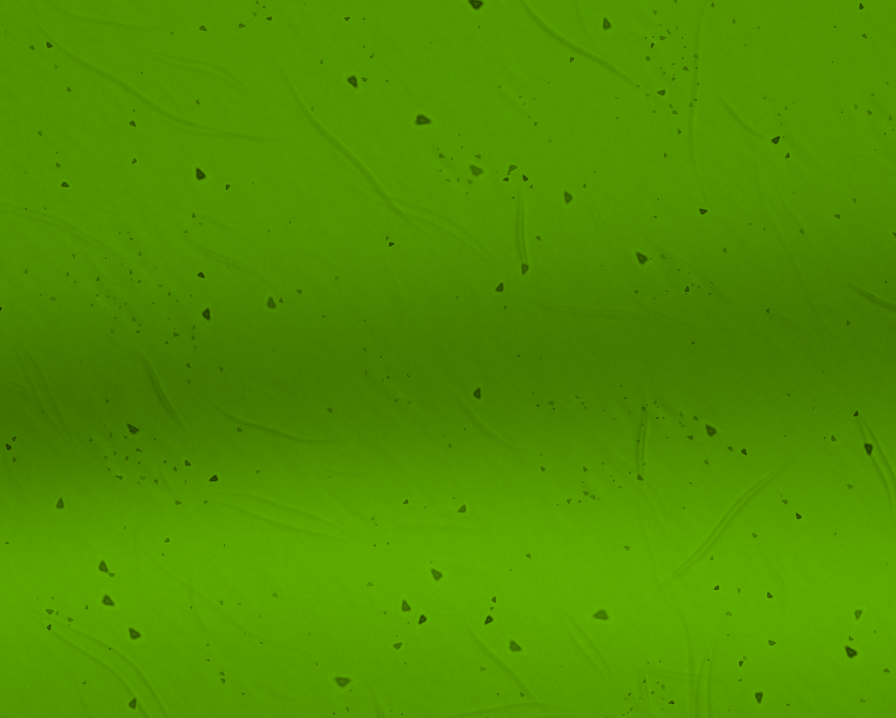
Give the GLSL for this texture, as a WebGL 1 fragment shader.

```glsl
precision highp float;
// Green-lit phase-contrast view of a cell culture: soft light bands, thin embossed fibres, dark specks.

uniform vec2 u_resolution;

const vec3 GREEN_TINT = vec3(0.55, 1.0, 0.0);
const float BASE_LIGHT = 0.577;
const float DARK_BAND = 0.108;
const float BRIGHT_BAND = 0.080;
const float FIBRE_CONTRAST = 0.075;
const float FIBRE_WIDTH = 0.0026;
const float SPECK_DARKNESS = 0.62;
const float GRANULE_DARKNESS = 0.34;
const float RELIEF_CONTRAST = 0.035;
const float GRAIN_CONTRAST = 0.016;

float hash(vec2 p) {
  vec3 q = fract(p.xyx * vec3(0.1031, 0.1030, 0.0973));
  q += dot(q, q.yzx + 33.33);
  return fract((q.x + q.y) * q.z);
}

vec2 hash2(vec2 p) {
  return vec2(hash(p + 17.3), hash(p + 91.7));
}

float noise(vec2 p) {
  vec2 i = floor(p), f = fract(p);
  f = f * f * (3.0 - 2.0 * f);
  return mix(mix(hash(i), hash(i + vec2(1.0, 0.0)), f.x),
             mix(hash(i + vec2(0.0, 1.0)), hash(i + 1.0), f.x), f.y);
}

float bell(float x) {
  return exp(-x * x);
}

vec2 alongAxis(vec2 v, float angle) {
  float c = cos(angle), s = sin(angle);
  return vec2(c * v.x + s * v.y, c * v.y - s * v.x);
}

// Prevailing growth direction: falling to the right, rising in the lower middle and right
float flowAngle(vec2 p) {
  float rising = (1.0 - smoothstep(0.22, 0.5, p.y)) * smoothstep(0.25, 0.6, p.x);
  return -0.75 + 1.55 * rising + 0.35 * sin(7.0 * p.x + 4.0 * p.y)
       + 0.25 * sin(11.0 * p.y - 5.0 * p.x);
}

// Uneven illumination: a tilted dark band above a bright one
float illumination(vec2 p) {
  float dark = bell((p.y - 0.42 - 0.10 * p.x) / 0.15);
  float bright = bell((p.y - 0.20 - 0.03 * sin(4.0 * p.x)) / 0.14);
  float side = 0.012 * sin(3.0 * p.x - 0.6) - 0.02 * bell((p.x - 0.1) / 0.25) * dark;
  return BASE_LIGHT - DARK_BAND * dark + BRIGHT_BAND * bright + side;
}

// Tapered, bent spindles with a dark outline and a light flank
float fibres(vec2 p, float scale, float density) {
  vec2 q = p * scale, cell = floor(q);
  float sum = 0.0;
  for (int j = -1; j <= 1; j++) for (int i = -1; i <= 1; i++) {
    vec2 id = cell + vec2(float(i), float(j));
    vec2 place = hash2(id + scale), kind = hash2(id + 53.0), form = hash2(id + 131.0);
    vec2 centre = id + place;
    vec2 v = alongAxis(q - centre, flowAngle(centre / scale) + (kind.y - 0.5) * 0.9);
    v.y += (form.x - 0.5) * 0.7 * v.x * v.x + 0.015 * sin(v.x * 9.0 + form.y * 6.0);
    float taper = 1.0 - smoothstep(0.15, 1.0, abs(v.x) / mix(0.45, 0.95, form.y));
    float body = 0.05 * form.x * form.x * taper;
    float s = (abs(v.y) - body) / (FIBRE_WIDTH * scale * (0.6 + 0.6 * taper));
    float side = clamp(v.y / (FIBRE_WIDTH * scale), -1.0, 1.0);
    float profile = 1.5 * side * s * bell(s * 0.8) - 0.75 * bell(s);
    sum += step(kind.x, density) * taper * mix(0.3, 1.2, place.x * place.x) * profile;
  }
  return sum;
}

// Soft elongated patches where debris collects
float patches(vec2 p, float scale) {
  vec2 q = p * scale, cell = floor(q);
  float cover = 0.0;
  for (int j = -1; j <= 1; j++) for (int i = -1; i <= 1; i++) {
    vec2 id = cell + vec2(float(i), float(j));
    vec2 centre = id + hash2(id + 7.0);
    vec2 v = alongAxis(q - centre, flowAngle(centre / scale));
    float size = mix(0.3, 1.0, hash(id + 29.0));
    float d = length(v / vec2(0.8, 0.3)) / size;
    cover = max(cover, step(hash(id + 41.0), 0.6) * (1.0 - smoothstep(0.1, 1.0, d)));
  }
  return cover;
}

// Lumpy dark grains with a paler core (x) and a light halo (y)
vec2 specks(vec2 p, float scale, float density, float radius) {
  vec2 q = p * scale, cell = floor(q), result = vec2(0.0);
  for (int j = -1; j <= 1; j++) for (int i = -1; i <= 1; i++) {
    vec2 id = cell + vec2(float(i), float(j));
    vec2 place = hash2(id + scale), kind = hash2(id + 67.0);
    vec2 v = alongAxis(q - id - place, kind.y * 6.28) * vec2(0.8, 1.2);
    float lump = 1.0 + 0.18 * sin(3.0 * atan(v.y, v.x + 0.0001) + place.x * 6.0);
    float d = length(v) / (radius * scale * mix(0.45, 1.2, kind.y * kind.y) * lump);
    float dark = (1.0 - smoothstep(0.6, 1.35, d)) * (0.7 + 0.3 * smoothstep(0.1, 0.8, d));
    float present = step(kind.x, density);
    result = max(result, present * vec2(dark * mix(0.5, 1.0, place.y), bell((d - 1.7) / 0.4)));
  }
  return result;
}

void main() {
  vec2 p = gl_FragCoord.xy / u_resolution.y;
  float debris = patches(p, 5.0);
  float light = illumination(p);

  // Faint surface relief lit from the upper left, then fine grain
  vec2 grainAxes = alongAxis(p, -0.75) * vec2(26.0, 75.0);
  float relief = noise(grainAxes) - noise(grainAxes + vec2(0.2, 0.45));
  light += RELIEF_CONTRAST * relief * (0.35 + debris);
  light += GRAIN_CONTRAST * (noise(p * 230.0) - 0.5);

  // Long pale fibres, then shorter ones gathered in the patches
  float strands = 0.6 * fibres(p, 3.7, 0.75) + 0.5 * fibres(p + 3.1, 6.0, 0.6);
  strands += fibres(p + 7.7, 11.0, 0.55) * (0.15 + 0.75 * debris);
  light += FIBRE_CONTRAST * strands;

  // Round grains, sparse in the open and crowded in the patches, plus tiny granules
  vec2 grains = specks(p, 21.0, 0.12 + 0.26 * debris, 0.0066);
  vec2 granules = specks(p + 5.3, 68.0, 0.03 + 0.5 * debris, 0.0029);
  light *= 1.0 - SPECK_DARKNESS * grains.x;
  light *= 1.0 - GRANULE_DARKNESS * granules.x;
  light += 0.022 * grains.y * (1.0 - grains.x);

  gl_FragColor = vec4(GREEN_TINT * clamp(light, 0.0, 1.0), 1.0);
}
```
